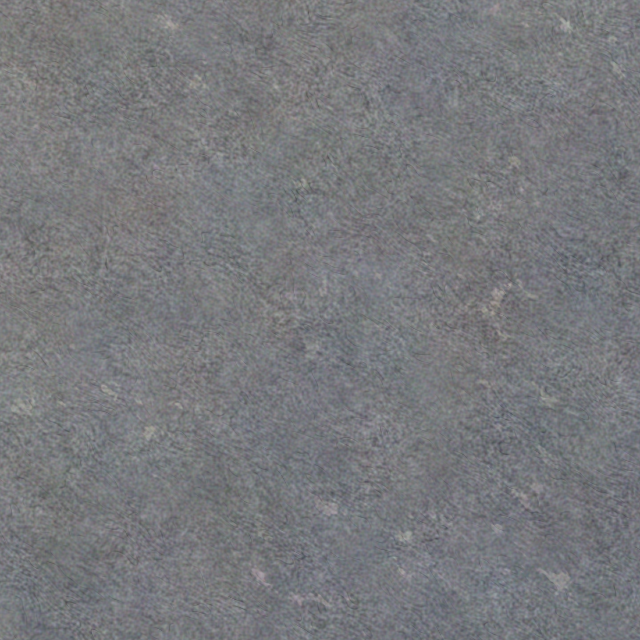
Write a WebGL 1 fragment shader that draws this texture.

```glsl
precision highp float;
// Weathered blue-grey stone with a fine, slanting grain.
// Stretched gradient noise forms fibres and broken creases; broader layers
// add shade, faint colour stains and scattered pale mineral flecks.
uniform vec2 u_resolution;

vec2 gradientAt(vec2 cell) {
  vec3 h = fract(cell.xyx * vec3(0.1031, 0.1030, 0.0973));
  h += dot(h, h.yzx + 33.33);
  float angle = 6.28318 * fract((h.x + h.y) * h.z);
  return vec2(cos(angle), sin(angle));
}

// Gradient noise, centred on zero.
float noise(vec2 p) {
  vec2 i = floor(p), f = fract(p);
  vec2 w = f * f * f * (f * (f * 6.0 - 15.0) + 10.0);
  float a = dot(gradientAt(i), f);
  float b = dot(gradientAt(i + vec2(1.0, 0.0)), f - vec2(1.0, 0.0));
  float c = dot(gradientAt(i + vec2(0.0, 1.0)), f - vec2(0.0, 1.0));
  float d = dot(gradientAt(i + 1.0), f - 1.0);
  return mix(mix(a, b, w.x), mix(c, d, w.x), w.y);
}

float fbm(vec2 p) {
  float sum = 0.0, weight = 0.6;
  for (int i = 0; i < 4; i++) {
    sum += weight * noise(p);
    p = mat2(1.6, 1.2, -1.2, 1.6) * p + 17.3;
    weight *= 0.55;
  }
  return sum;
}

// Three independent noises, one for each colour channel.
vec3 noise3(vec2 p) {
  return vec3(noise(p + 11.7), noise(p + 53.1), noise(p + 97.9));
}

// Axes along and across the grain, which runs down to the right.
vec2 alongGrain(vec2 p) {
  return vec2(dot(p, vec2(0.77, -0.64)), dot(p, vec2(0.64, 0.77)));
}

// Surface height: fibres, grit, and thin creases that fade in and out.
float grain(vec2 p) {
  vec2 bend = vec2(noise(p * 13.0 + 3.0), noise(p * 13.0 + 41.0));
  vec2 q = alongGrain(p + 0.016 * bend);
  float fibres = 0.40 * noise(q * vec2(50.0, 125.0) + 7.0)
               + 0.40 * noise(q * vec2(95.0, 205.0) + 31.0);
  float grit = 0.32 * noise(p * 180.0 + 63.0);
  float crease = 1.0 - smoothstep(0.0, 0.13, abs(noise(q * vec2(36.0, 74.0) + 47.0)));
  crease *= smoothstep(0.0, 0.3, noise(q * vec2(30.0, 44.0) + 59.0));
  return fibres + grit - 0.22 * crease;
}

void main() {
  vec2 p = gl_FragCoord.xy / u_resolution;
  vec2 q = alongGrain(p);

  // Broad light: warm and paler at upper left, blue and darker at lower right.
  float slope = (p.y - p.x) * 0.5;
  vec3 color = vec3(0.471, 0.476, 0.490);
  color += slope * vec3(0.060, 0.050, 0.022);
  color += 0.065 * fbm(p * 4.0 + 5.0);
  color += 0.065 * fbm(q * vec2(15.0, 24.0) + 29.0);

  // Stains drift between warm and blue, with small specks of colour.
  float warmth = noise(p * 5.0 + 13.0) + 0.6 * noise(p * 17.0 + 37.0);
  color += warmth * vec3(0.016, 0.003, -0.016);
  color += 0.010 * noise3(p * 6.0) + 0.012 * noise3(p * 29.0);
  color += 0.026 * noise3(p * 105.0) + 0.040 * noise3(p * 200.0);

  // Grain with a slight relief lit from the upper left; roughness varies.
  float height = grain(p);
  float relief = height - grain(p + vec2(-0.0014, 0.0017));
  float roughness = 1.0 + 0.7 * noise(p * 11.0 + 91.0);
  color += roughness * (0.16 * height + 0.10 * relief);

  // Pale flecks in loose groups, with ragged edges.
  float group = smoothstep(-0.1, 0.35, noise(p * 4.5 + 71.0));
  float fleck = fbm(q * vec2(17.0, 28.0) + 83.0) + 0.15 * height;
  fleck = smoothstep(0.18, 0.36, fleck);
  vec3 mineral = mix(vec3(0.10, 0.10, 0.06), vec3(0.12, 0.085, 0.09),
                     smoothstep(-0.3, 0.3, noise(p * 7.0 + 19.0)));
  color += group * fleck * mineral;

  gl_FragColor = vec4(clamp(color, 0.0, 1.0), 1.0);
}
```
